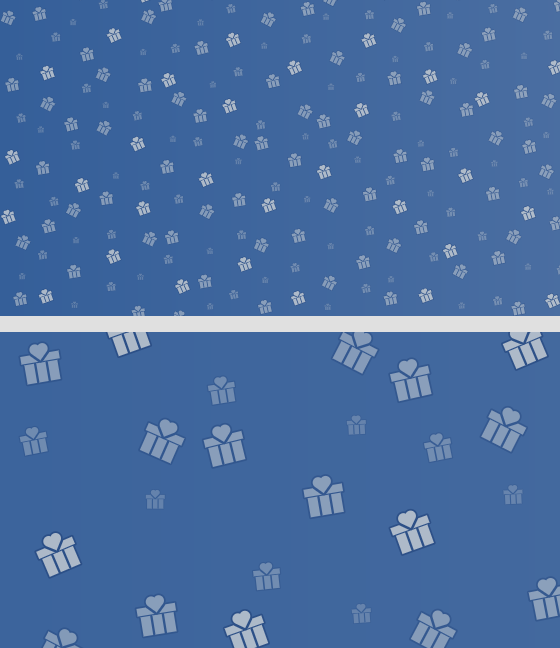
Top, the full canvas; bottom, a detail of the centre.
Reproduce this pattern procedurally as a WebGL 2 fragment shader.

```glsl
#version 300 es
precision highp float;
// Pale translucent gift boxes scattered over a blue horizontal gradient.
// Each jittered grid cell holds one box built from distance functions;
// a per-cell rank picks its size, opacity and tilt.

uniform vec2 u_resolution;
out vec4 fragColor;

vec2 hash2(vec2 cell) {
    vec3 q = fract(cell.xyx * vec3(0.1031, 0.1030, 0.0973));
    q += dot(q, q.yzx + 33.33);
    return fract((q.xx + q.yz) * q.zy);
}

float boxDistance(vec2 p, vec2 halfSize) {
    vec2 d = abs(p) - halfSize;
    return length(max(d, 0.0)) + min(max(d.x, d.y), 0.0);
}

// Heart with its tip at the origin, about 1.1 tall
float heartDistance(vec2 p) {
    p.x = abs(p.x);
    if (p.x + p.y > 1.0) return length(p - vec2(0.25, 0.75)) - 0.3536;
    vec2 toNotch = p - vec2(0.0, 1.0);
    vec2 toSide = p - 0.5 * max(p.x + p.y, 0.0);
    return sqrt(min(dot(toNotch, toNotch), dot(toSide, toSide))) * sign(p.x - p.y);
}

// x: filled panels, y: whole silhouette; the box is two units wide
vec2 giftDistance(vec2 p) {
    float heart = 0.78 * heartDistance((p - vec2(0.0, 0.16)) / 0.78);
    float lid = boxDistance(p - vec2(0.0, 0.3), vec2(1.0, 0.2));
    float body = boxDistance(p + vec2(0.0, 0.46), vec2(0.86, 0.5));
    float ribbonGap = 0.06 - abs(abs(p.x) - 0.3);
    float panels = min(max(body, ribbonGap), lid);
    panels = max(panels, 0.13 - heart);
    return vec2(min(panels, heart), min(min(lid, body), heart));
}

// Half width, opacity and tilt for a rank from 0 to 1
vec3 giftStyle(float rank) {
    if (rank < 0.17) return vec3(0.0205, 0.73, 0.38);
    if (rank < 0.40) return vec3(0.0205, 0.49, 0.20);
    if (rank < 0.56) return vec3(0.0205, 0.46, -0.45);
    if (rank < 0.80) return vec3(0.0140, 0.33, 0.15);
    return vec3(0.0100, 0.25, 0.03);
}

void main() {
    vec2 p = gl_FragCoord.xy / u_resolution.y;
    float across = gl_FragCoord.x / u_resolution.x;

    // Background gradient
    vec3 color = mix(vec3(0.207, 0.372, 0.600), vec3(0.290, 0.430, 0.632), across);

    // Scattered gifts, checking the neighbouring cells
    float cellSize = 0.1;
    vec2 home = floor(p / cellSize);
    for (int j = -1; j <= 1; j++) {
        for (int i = -1; i <= 1; i++) {
            vec2 cell = home + vec2(i, j);
            vec2 jitter = (hash2(cell + 17.0) - 0.5) * 0.54;
            float stagger = 0.4 * (mod(cell.x, 2.0) - 0.5);
            vec2 center = (cell + 0.5 + jitter + vec2(0.0, stagger)) * cellSize;

            // Evenly spread ranks keep the styles well mixed
            vec3 style = giftStyle(fract(dot(cell, vec2(0.7549, 0.5698)) + 0.3));
            float tilt = style.z + 0.1 * (hash2(cell + 5.0).x - 0.5);
            float c = cos(tilt), s = sin(tilt);
            vec2 local = mat2(c, -s, s, c) * (p - center) / style.x;

            // Dark rim first, then pale panels
            float pixel = 1.0 / (u_resolution.y * style.x);
            vec2 d = giftDistance(local);
            float rim = clamp(0.5 - (d.y - 0.09) / pixel, 0.0, 1.0);
            float fill = clamp(0.5 - d.x / pixel, 0.0, 1.0);
            vec3 rimmed = mix(color, vec3(0.12, 0.25, 0.47), rim * style.y * 0.8);
            vec3 paled = mix(color, vec3(0.84, 0.85, 0.85), style.y);
            color = mix(rimmed, paled, fill);
        }
    }
    fragColor = vec4(color, 1.0);
}
```
